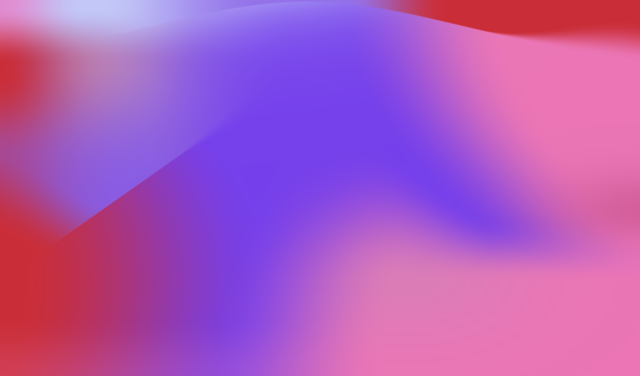
Reproduce this background procedurally as a Shadertoy shader.

```glsl
// Soft mesh gradient: a violet ridge between pink, red and lavender glows.

// Palette
const vec3 RED      = vec3(0.79, 0.18, 0.22);
const vec3 PINK     = vec3(0.92, 0.46, 0.71);
const vec3 ROSE     = vec3(0.82, 0.36, 0.60);
const vec3 ORCHID   = vec3(0.88, 0.55, 0.82);
const vec3 MAUVE    = vec3(0.74, 0.54, 0.73);
const vec3 VIOLET   = vec3(0.46, 0.25, 0.92);
const vec3 IRIS     = vec3(0.53, 0.36, 0.90);
const vec3 LAVENDER = vec3(0.76, 0.78, 0.97);

// Layout, in fractions of the canvas
const vec2  CREST       = vec2(0.48, 0.993);  // top of the upper ridge
const float CREST_BEND  = 1.45;
const float CREST_FLARE = 5.5;
const float SLOPE_START = 0.25;               // straight fold on the left
const float SLOPE_RISE  = 1.2;
const float HAZE_DEPTH  = 0.08;

// Elliptical glow, 1 at its centre
float glow(vec2 p, vec2 centre, vec2 radius) {
    vec2 d = (p - centre) / radius;
    return exp(-dot(d, d));
}

// Height of the upper ridge
float crestHeight(float x) {
    float d2 = (x - CREST.x) * (x - CREST.x);
    return CREST.y - CREST_BEND * d2 / (1.0 + CREST_FLARE * d2);
}

// Red to violet flank with two pink masses on the right
vec3 frontLayer(vec2 p) {
    float lean = 0.6 * (p.y - 0.25) * (p.y - 0.25);
    vec3 col = mix(RED, VIOLET, smoothstep(0.03, 0.43, p.x + lean));
    col = mix(col, PINK, 0.22 * (1.0 - smoothstep(0.0, 0.16, p.y)));

    // Upper pink, its edge drifting right as it descends
    float drop = 1.0 - p.y;
    float edge = 0.655 + 0.6 * drop * drop;
    col = mix(col, PINK, smoothstep(edge - 0.13, edge + 0.13, p.x));
    col = mix(col, ROSE, 0.9 * glow(p, vec2(1.02, 0.44), vec2(0.16, 0.10)));

    // Lower pink mound, sharper toward its right shoulder
    float top = mix(0.63, 0.42, smoothstep(0.55, 0.78, p.x));
    float left = 0.32 + 0.35 * p.y * p.y;
    float mound = (1.0 - smoothstep(0.25, top, p.y)) * smoothstep(left, left + 0.28, p.x);
    vec3 moundColor = mix(PINK, MAUVE, 0.35 * glow(p, vec2(0.64, 0.26), vec2(0.17, 0.16)));
    return mix(col, moundColor, mound);
}

// Iris hill at the left, with red rims and a pale top
vec3 backLayer(vec2 p) {
    vec3 col = mix(IRIS, MAUVE, 0.9 * glow(p, vec2(0.14, 0.85), vec2(0.14, 0.19)));
    float rim = exp(-p.x * p.x / 0.010) * mix(0.45, 1.0, smoothstep(0.58, 0.80, p.y));
    col = mix(col, RED, rim);
    col = mix(col, RED, 1.0 - smoothstep(0.38, 0.62, p.y + p.x));
    vec3 paleTop = mix(ORCHID, LAVENDER, smoothstep(0.0, 0.13, p.x));
    float paleAmount = mix(1.0, 0.6, smoothstep(0.16, 0.32, p.x));
    return mix(col, paleTop, paleAmount * smoothstep(0.83, 0.98, p.y));
}

// Strip above the ridge
vec3 skyLayer(vec2 p) {
    vec3 paleIris = mix(IRIS, LAVENDER, 0.2);
    vec3 col = mix(LAVENDER, paleIris, smoothstep(0.14, 0.42, p.x));
    return mix(col, RED, smoothstep(0.54, 0.70, p.x));
}

void mainImage(out vec4 fragColor, in vec2 fragCoord) {
    vec2 p = fragCoord / iResolution.xy;
    float pixel = 1.0 / iResolution.y;
    float crest = crestHeight(p.x);

    // Pale haze under the ridge
    vec3 col = frontLayer(p);
    float depth = max(crest - p.y, 0.0);
    float across = (p.x - 0.42) / 0.20;
    col = mix(col, LAVENDER, 0.5 * exp(-depth / HAZE_DEPTH - across * across));

    // Hill behind the fold, dissolving to the right
    float fold = p.y - SLOPE_START - SLOPE_RISE * p.x;
    float foldSoft = pixel + 0.04 * smoothstep(0.27, 0.40, p.x);
    float hill = smoothstep(-foldSoft, foldSoft, fold);
    hill *= 1.0 - smoothstep(0.22, 0.46, p.x);
    col = mix(col, backLayer(p), hill);

    // Sky: crisp along the ridge, blurred at the far right
    float blur = 2.0 * pixel + 0.10 * smoothstep(0.75, 1.0, p.x);
    float sky = smoothstep(0.0, blur, p.y - crest) * smoothstep(0.14, 0.30, p.x);
    col = mix(col, skyLayer(p), sky);

    fragColor = vec4(col, 1.0);
}
```
